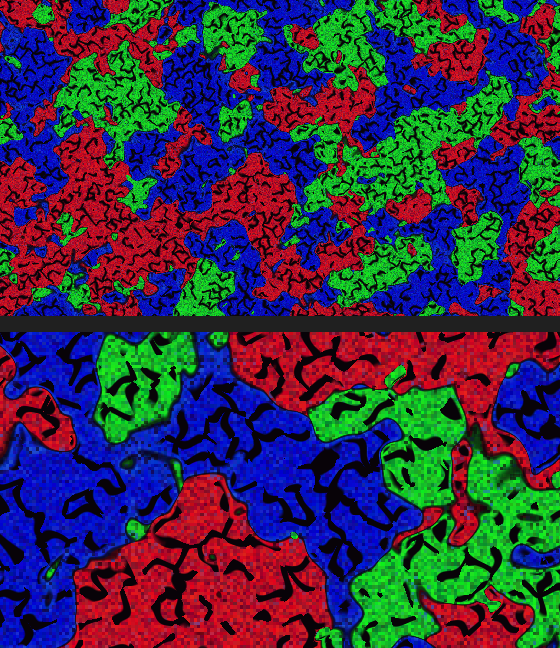
Top: the whole. Bottom: its middle third, enlarged.
A Shadertoy shader for this pattern:

```glsl
const vec3 RED = vec3(0.86, 0.05, 0.15);
const vec3 GREEN = vec3(0.09, 0.88, 0.16);
const vec3 BLUE = vec3(0.01, 0.05, 0.88);
const vec3 INK = vec3(0.03, 0.01, 0.03);
const vec3 HALO = vec3(0.12, 0.36, 0.85);
const vec3 PATCH_BIAS = vec3(-0.005, -0.005, 0.015); // red, green, blue
const float PATCH_FREQ = 8.5;      // patches per canvas height
const float LOBE_FREQ = 30.0;      // bumps along the patch borders
const float LOBE_SIZE = 0.034;
const float WORM_FREQ = 36.0;      // cells per canvas height
const float WORM_HALF_WIDTH = 0.0042;
const float WORM_KEEP = 0.52;      // fraction of cell edges inked
const vec2 WORM_MARGIN = vec2(0.055, 0.11); // clear rim inside a patch
const float OUTLINE = 0.018;       // in field units
const float ISLET_CHANCE = 0.012;
const float GRAIN_FREQ = 288.0;
const float GRAIN_DEPTH = 0.45;

vec3 hash3(vec2 p) {
    vec3 q = fract(p.xyx * vec3(0.1031, 0.1030, 0.0973));
    q += dot(q, q.yxz + 33.33);
    return fract((q.xxy + q.yzz) * q.zyx);
}

// Three independent smooth noises at once
vec3 noise3(vec2 p) {
    vec2 cell = floor(p), f = fract(p);
    f = f * f * (3.0 - 2.0 * f);
    vec3 low = mix(hash3(cell), hash3(cell + vec2(1, 0)), f.x);
    vec3 high = mix(hash3(cell + vec2(0, 1)), hash3(cell + vec2(1, 1)), f.x);
    return mix(low, high, f.y);
}

// Competing fields: broad shapes with warped, lobed borders
vec3 patchFields(vec2 p) {
    const mat2 turn = mat2(0.8, 0.6, -0.6, 0.8);
    vec3 sum = PATCH_BIAS;
    float amplitude = 1.0;
    p += LOBE_SIZE * (noise3(p * LOBE_FREQ + 90.0).xy - 0.5);
    p = turn * p * PATCH_FREQ + 40.0;
    for (int i = 0; i < 4; i++) {
        sum += amplitude * noise3(p);
        p = turn * p * 1.8 + 17.0;
        amplitude *= 0.56;
    }
    return sum;
}

// x: distance to cell edge, y: edge hash, z: distance to centre, w: cell hash
vec4 cells(vec2 p) {
    vec2 base = floor(p), id1 = base, id2 = base, to1 = vec2(9), to2 = vec2(9);
    for (int y = -1; y <= 1; y++)
    for (int x = -1; x <= 1; x++) {
        vec2 id = base + vec2(x, y);
        vec2 to = id + 0.1 + 0.8 * hash3(id).xy - p;
        if (dot(to, to) < dot(to1, to1)) {
            to2 = to1; id2 = id1;
            to1 = to; id1 = id;
        } else if (dot(to, to) < dot(to2, to2)) {
            to2 = to; id2 = id;
        }
    }
    float edge = dot(0.5 * (to1 + to2), normalize(to2 - to1));
    return vec4(edge, hash3(id1 + id2 + 71.0).x, length(to1), hash3(id1 + 23.0).z);
}

void mainImage(out vec4 fragColor, in vec2 fragCoord) {
    vec2 uv = fragCoord / iResolution.y;
    float px = 1.0 / iResolution.y;

    // Cells bent by layered sines
    vec2 bent = uv + 0.0045 * sin(uv.yx * 150.0 + 3.0 * sin(uv * 43.0));
    vec4 cell = cells(bent * WORM_FREQ + 60.0);

    // Patch contest, with a few green islets
    vec3 field = patchFields(uv);
    float islet = step(cell.w, ISLET_CHANCE);
    field.g += 0.55 * islet * (1.0 - smoothstep(0.0, 0.4, cell.z));
    vec3 lead = field - max(field.yzx, field.zxy);
    float margin = max(lead.r, max(lead.g, lead.b));
    vec3 share = smoothstep(-4.0 * px, 4.0 * px, lead);
    share /= share.r + share.g + share.b;
    vec3 color = mat3(RED, GREEN, BLUE) * share;

    // Grain, with coarse specks along the rims
    vec3 grain = hash3(floor(uv * GRAIN_FREQ) + 7.0);
    float rim = 1.0 - smoothstep(0.03, 0.12, margin);
    color = mix(color, HALO, rim * share.b * 0.4);
    color *= 1.0 - GRAIN_DEPTH * grain.x * grain.x;
    color += 0.14 * (grain.yzx - 0.4);
    float speck = step(0.80, grain.y) * (0.2 + 0.4 * rim);
    color = mix(color, mix(INK, HALO, step(0.7, grain.z)), speck);

    // Broken worm strokes inside, thin outline between patches
    float stroke = 1.0 - smoothstep(-px, px, cell.x / WORM_FREQ - WORM_HALF_WIDTH);
    float worm = stroke * step(cell.y, WORM_KEEP)
        * smoothstep(WORM_MARGIN.x, WORM_MARGIN.y, margin);
    float outline = 0.75 * (1.0 - smoothstep(OUTLINE * 0.4, OUTLINE * 1.6, margin));
    color = mix(color, INK, max(worm, outline));

    fragColor = vec4(clamp(color, 0.0, 1.0), 1.0);
}
```
